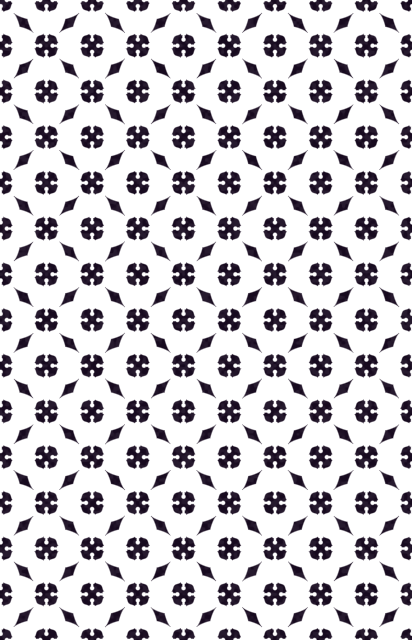
This pattern is drawn by a Shadertoy shader. Its source:

```glsl
// Grid of notched cross rosettes with concave diamonds turned alternately between them, dark violet on white.

float hash(vec2 p) {
    p = fract(p * vec2(0.1031, 0.1137));
    p += dot(p, p.yx + 33.33);
    return fract((p.x + p.y) * p.x * 7.31);
}

float valueNoise(vec2 p) {
    vec2 i = floor(p), f = fract(p);
    f = f * f * (3.0 - 2.0 * f);
    return mix(mix(hash(i), hash(i + vec2(1, 0)), f.x),
               mix(hash(i + vec2(0, 1)), hash(i + vec2(1, 1)), f.x), f.y);
}

// Scalloped disc with a keyhole notch cut in from each side
float rosette(vec2 p) {
    float angle = atan(p.y, p.x);
    float disc = length(p) - 0.267 - 0.01 * cos(8.0 * angle);
    p = abs(p);
    vec2 q = vec2(max(p.x, p.y), min(p.x, p.y));
    float bulb = length(q - vec2(0.135, 0.0)) - 0.047;
    float neck = max(q.y - 0.027, 0.135 - q.x);
    float mouth = length(q - vec2(0.295, 0.0)) - 0.078;
    return max(disc, -min(bulb, min(neck, mouth)));
}

// Four-pointed diamond with inward-curving sides, long along x
float concaveDiamond(vec2 p) {
    p = abs(p);
    float side = 0.118 * pow(max(1.0 - p.x / 0.295, 0.0), 1.5);
    return max((p.y - side) / 1.15, p.x - 0.295);
}

void mainImage(out vec4 fragColor, in vec2 fragCoord) {
    // Fourteen repeats down, about nine across
    vec2 p = fragCoord / iResolution.y * 14.0 - vec2(0.015, 0.0);
    float pixel = 14.0 / iResolution.y;

    // Rosettes sit on the grid corners, diamonds in the cell centres
    vec2 corner = fract(p + 0.5) - 0.5;
    vec2 cell = floor(p);
    vec2 centre = p - cell - 0.5;
    float turn = mod(cell.x + cell.y, 2.0) < 0.5 ? 1.0 : -1.0;
    vec2 diagonal = vec2(centre.x + turn * centre.y, centre.y - turn * centre.x) * 0.70711;

    float d = min(rosette(corner), concaveDiamond(diagonal));
    float ink = 1.0 - smoothstep(-0.85 * pixel, 0.85 * pixel, d);

    // Faint mottling of the ink
    float mottle = smoothstep(0.25, 0.75, valueNoise(p * 14.0));
    vec3 inkColour = mix(vec3(0.09, 0.04, 0.12), vec3(0.15, 0.10, 0.18), mottle);

    fragColor = vec4(mix(vec3(1.0), inkColour, ink), 1.0);
}
```
